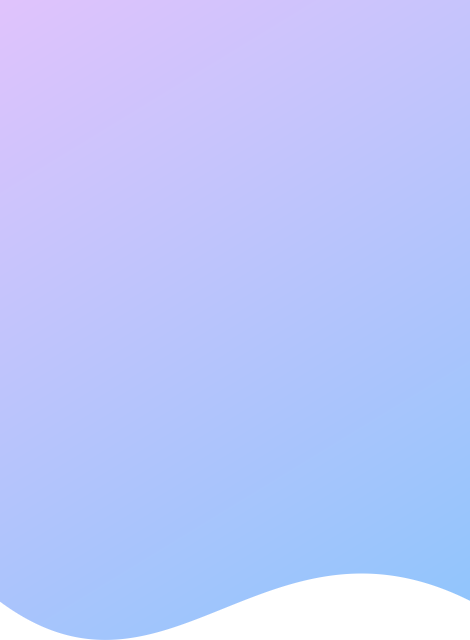
Reproduce this background procedurally as a WebGL 1 fragment shader.

```glsl
precision highp float;
// A soft diagonal gradient from lilac (upper left) to sky blue (lower right),
// cut along the bottom by a white wave. The wave is one cubic Bezier curve,
// solved for height at each column by Newton steps.

uniform vec2 u_resolution;

const vec3 LILAC = vec3(0.878, 0.765, 0.988);
const vec3 SKY = vec3(0.557, 0.773, 0.988);
const vec3 WHITE = vec3(1.0);

// Tilt of the equal-colour lines above the horizontal, in radians
const float GRADIENT_TILT = 0.548;

// Wave control points as fractions of the canvas, left to right
const vec2 WAVE_START = vec2(0.0, 0.0599);
const vec2 WAVE_DIP = vec2(0.3573, -0.1344);
const vec2 WAVE_CREST = vec2(0.5644, 0.2212);
const vec2 WAVE_END = vec2(1.0, 0.0612);
const int NEWTON_STEPS = 5;

vec2 wavePoint(float t) {
  float s = 1.0 - t;
  return s * s * s * WAVE_START + 3.0 * s * s * t * WAVE_DIP
       + 3.0 * s * t * t * WAVE_CREST + t * t * t * WAVE_END;
}

vec2 waveTangent(float t) {
  float s = 1.0 - t;
  return 3.0 * (s * s * (WAVE_DIP - WAVE_START)
       + 2.0 * s * t * (WAVE_CREST - WAVE_DIP)
       + t * t * (WAVE_END - WAVE_CREST));
}

// Curve parameter whose point lies at horizontal position x
float waveParameter(float x) {
  float t = x;
  for (int i = 0; i < NEWTON_STEPS; i++) {
    t -= (wavePoint(t).x - x) / waveTangent(t).x;
  }
  return t;
}

// Gradient line spans the canvas from corner to corner
vec3 skyGradient(vec2 uv, float aspect) {
  vec2 direction = vec2(sin(GRADIENT_TILT), cos(GRADIENT_TILT));
  vec2 extent = vec2(aspect, 1.0);
  vec2 fromTopLeft = vec2(uv.x, 1.0 - uv.y) * extent;
  float blend = dot(fromTopLeft, direction) / dot(extent, direction);
  return mix(LILAC, SKY, blend);
}

// Approximate signed distance above the wave, in canvas heights
float waveDistance(vec2 uv, float aspect) {
  float t = waveParameter(uv.x);
  vec2 tangent = waveTangent(t) * vec2(aspect, 1.0);
  return (uv.y - wavePoint(t).y) * tangent.x / length(tangent);
}

void main() {
  vec2 uv = gl_FragCoord.xy / u_resolution;
  float aspect = u_resolution.x / u_resolution.y;

  // Edge softened over about one pixel
  float coverage = clamp(0.5 + waveDistance(uv, aspect) * u_resolution.y, 0.0, 1.0);
  gl_FragColor = vec4(mix(WHITE, skyGradient(uv, aspect), coverage), 1.0);
}
```
